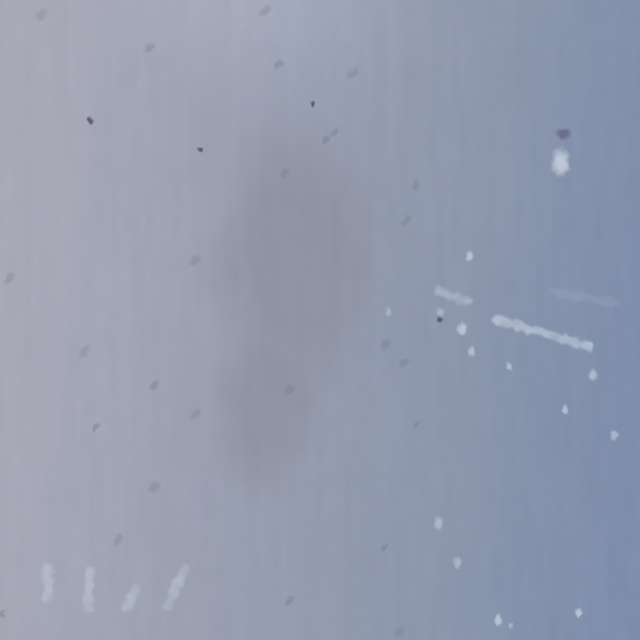
A Shadertoy shader for this texture:

```glsl
// Worn painted metal: a pale grey to slate blue gradient with a faint mauve stain.
// Value noise gives the blotches and vertical streaks; loops scatter soft dark
// specks, small white chips and frayed scratches over it.

float hash(vec2 p) {
    return fract(sin(dot(p, vec2(127.1, 311.7))) * 43758.5453);
}

float noise(vec2 p) {
    vec2 i = floor(p), f = fract(p);
    f = f * f * (3.0 - 2.0 * f);
    return mix(mix(hash(i), hash(i + vec2(1, 0)), f.x),
               mix(hash(i + vec2(0, 1)), hash(i + vec2(1, 1)), f.x), f.y);
}

float fbm(vec2 p) {
    float sum = 0.0, amp = 0.5;
    for (int i = 0; i < 4; i++) {
        sum += amp * noise(p);
        p = p * 2.03 + 17.3;
        amp *= 0.5;
    }
    return sum;
}

// Soft elliptical spot: 1 at the centre, 0 outside the radii
float spot(vec2 p, vec2 radii) {
    return 1.0 - smoothstep(0.3, 1.0, length(p / radii));
}

// Soft stroke from a along d, with a ragged edge
float stroke(vec2 p, vec2 a, vec2 d, float width) {
    vec2 q = p - a;
    float along = clamp(dot(q, d) / dot(d, d), 0.0, 1.0);
    float dist = length(q - d * along) + 0.006 * (noise(p * 130.0) - 0.5);
    return (1.0 - smoothstep(0.2, 1.0, dist / width)) * (0.5 + 0.5 * noise(p * 75.0));
}

vec3 paintBase(vec2 uv) {
    float blotch = fbm(uv * 4.0) - 0.47;
    float t = uv.x + 0.14 * (0.5 - uv.y) + 0.12 * blotch;
    vec3 pale = vec3(0.66, 0.665, 0.72);
    vec3 grey = vec3(0.58, 0.612, 0.68);
    vec3 slate = vec3(0.495, 0.555, 0.67);
    vec3 col = mix(pale, grey, smoothstep(-0.1, 0.62, t));
    col = mix(col, slate, smoothstep(0.45, 1.1, t));

    // Pale glow at the top edge
    col += 0.04 * exp(-dot((uv - vec2(0.43, 1.0)) * vec2(5, 9), (uv - vec2(0.43, 1.0)) * vec2(5, 9)));

    // Mauve stain, broad above and narrowing downwards
    vec2 warped = uv + 0.07 * (vec2(fbm(uv * 7.0), fbm(uv * 7.0 + 40.0)) - 0.47);
    float stain = 1.0 - smoothstep(0.4, 1.15, length((warped - vec2(0.455, 0.59)) / vec2(0.13, 0.24)));
    stain = max(stain, 1.0 - smoothstep(0.4, 1.1, length((warped - vec2(0.415, 0.37)) / vec2(0.085, 0.16))));
    col = mix(col, vec3(0.555, 0.56, 0.615), 0.7 * stain);

    // Faint vertical streaks and fine mottling
    col += 0.012 * (noise(uv * vec2(90, 9)) - 0.5);
    col += 0.014 * (fbm(uv * vec2(65, 40)) - 0.47);
    return col;
}

void mainImage(out vec4 fragColor, in vec2 fragCoord) {
    vec2 uv = fragCoord / iResolution.xy;
    vec3 col = paintBase(uv);
    vec3 chalk = vec3(0.76, 0.80, 0.86);
    vec2 ragged = uv + 0.005 * (vec2(noise(uv * 140.0), noise(uv * 140.0 + 9.0)) - 0.5);

    // Blurred dark specks, denser on the left
    for (float i = 0.0; i < 26.0; i++) {
        float size = hash(vec2(i, 3.7));
        vec2 pos = vec2(pow(hash(vec2(i, 1.3)), 1.7) * 0.7, hash(vec2(i, 2.9)));
        vec2 q = ragged - pos;
        q.x -= 0.5 * q.y;
        float mask = spot(q, mix(vec2(0.006, 0.007), vec2(0.012, 0.015), size));
        col = mix(col, vec3(0.46, 0.48, 0.55), mask * mix(0.5, 0.25, size));
    }

    // A few crisp dark pits
    for (float i = 0.0; i < 4.0; i++) {
        vec2 pos = vec2(0.08 + 0.2 * i + 0.08 * hash(vec2(i, 5.1)), hash(vec2(i, 6.2)));
        col = mix(col, vec3(0.27, 0.29, 0.36), 0.75 * spot(ragged - pos, vec2(0.006, 0.007)));
    }

    // White chips, mostly low and to the right
    for (float i = 0.0; i < 14.0; i++) {
        float size = hash(vec2(i, 9.4));
        vec2 pos = vec2(mix(0.35, 1.0, sqrt(hash(vec2(i, 7.7)))), 0.02 + 0.6 * hash(vec2(i, 8.3)));
        vec2 radii = mix(vec2(0.005, 0.008), vec2(0.010, 0.013), size);
        col = mix(col, chalk, spot(ragged - pos, radii) * mix(0.45, 0.85, hash(vec2(i, 4.4))));
    }

    // One larger chip under a plum dot
    col = mix(col, chalk, 0.9 * spot(ragged - vec2(0.876, 0.746), vec2(0.018, 0.027)));
    col = mix(col, vec3(0.40, 0.39, 0.53), 0.75 * spot(ragged - vec2(0.88, 0.791), vec2(0.014, 0.013)));

    // Long scratches falling to the right
    for (float i = 0.0; i < 3.0; i++) {
        float heavy = mod(i, 2.0);
        vec2 start = vec2(0.685 + 0.09 * i, 0.545 - 0.045 * heavy);
        vec2 run = (0.045 + 0.075 * heavy + 0.025 * i) * vec2(1.0, -0.37 + 0.09 * i);
        col = mix(col, chalk, stroke(uv, start, run, 0.011) * (0.6 + 0.25 * heavy - 0.22 * i * (1.0 - heavy)));
    }

    // Short steep scuffs near the lower left corner
    for (float i = 0.0; i < 4.0; i++) {
        float angle = 0.9 + 1.1 * hash(vec2(i, 11.6));
        vec2 start = vec2(0.075 + 0.062 * i, 0.05 + 0.02 * hash(vec2(i, 12.8)));
        vec2 run = (0.025 + 0.06 * hash(vec2(i, 13.5))) * vec2(cos(angle), sin(angle));
        col = mix(col, chalk, 0.55 * stroke(uv, start, run, 0.012));
    }

    fragColor = vec4(col, 1.0);
}
```
